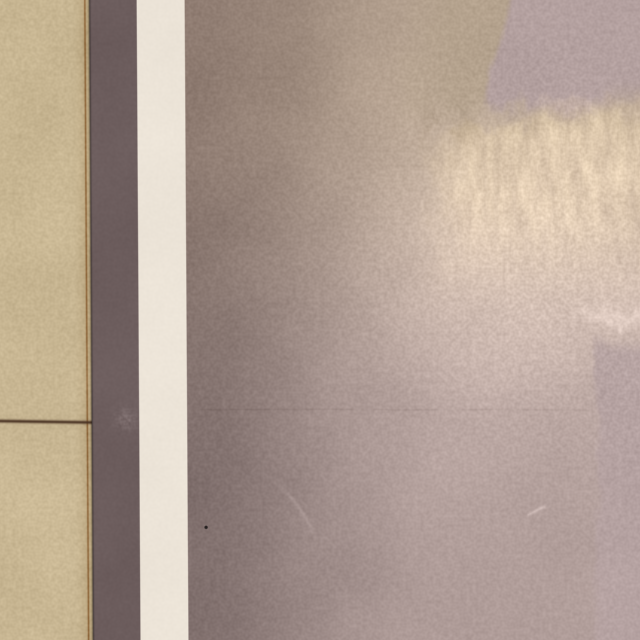
A three.js fragment shader for this texture:

```glsl
// Worn mauve plaster wall lit from the right, beside pale, dark and tan vertical strips.
varying vec2 vUv;

#define EDGE_SOFT 0.0014
#define STRIP_LEAN 0.006
#define TAN_END 0.1395
#define DARK_END 0.2135
#define PALE_END 0.2885
#define SEAM_Y 0.342
#define CREASE_Y 0.360
#define GLOW_CENTER vec2(0.88, 0.60)
#define GLOW_SIZE vec2(0.27, 0.24)
#define GRAIN 0.085

float hash(vec2 p) {
  vec3 q = fract(vec3(p.xyx) * 0.1031);
  q += dot(q, q.yzx + 33.33);
  return fract((q.x + q.y) * q.z);
}

vec2 gradientAt(vec2 cell) {
  float a = 6.2832 * hash(cell);
  return vec2(cos(a), sin(a));
}

// Gradient noise, roughly -0.7 to 0.7
float noise(vec2 p) {
  vec2 i = floor(p), f = fract(p);
  vec2 u = f * f * f * (f * (f * 6.0 - 15.0) + 10.0);
  vec2 e = vec2(1.0, 0.0);
  float low = mix(dot(gradientAt(i), f), dot(gradientAt(i + e.xy), f - e.xy), u.x);
  float high = mix(dot(gradientAt(i + e.yx), f - e.yx), dot(gradientAt(i + e.xx), f - e.xx), u.x);
  return mix(low, high, u.y);
}

float fbm(vec2 p) {
  float sum = 0.0, amp = 0.6;
  for (int k = 0; k < 5; k++) {
    sum += amp * noise(p);
    p = mat2(1.6, 1.2, -1.2, 1.6) * p + 7.3;
    amp *= 0.55;
  }
  return sum;
}

float after(float edge, float x) {
  return smoothstep(edge - EDGE_SOFT, edge + EDGE_SOFT, x);
}

float line(float d, float width) {
  return exp(-d * d / (width * width));
}

float segment(vec2 p, vec2 a, vec2 b) {
  vec2 ab = b - a;
  return length(p - a - ab * clamp(dot(p - a, ab) / dot(ab, ab), 0.0, 1.0));
}

vec3 plaster(vec2 p, float grain) {
  float cloud = fbm(p * 5.0 + 3.0);
  float ragged = fbm(p * vec2(24.0, 15.0));

  // Shade to the left, warm above and cool below
  vec3 shade = mix(vec3(0.50, 0.435, 0.425), vec3(0.55, 0.475, 0.435), smoothstep(0.2, 0.9, p.y));
  vec3 lit = mix(vec3(0.69, 0.615, 0.60), vec3(0.71, 0.635, 0.565), smoothstep(0.3, 0.9, p.y));
  vec3 col = mix(shade, lit, smoothstep(0.25, 0.70, p.x + 0.06 * cloud));

  // Broad glow
  vec2 g = (p - GLOW_CENTER) / GLOW_SIZE;
  float glow = exp(-dot(g, g) * 0.85);
  col += vec3(0.155, 0.15, 0.135) * glow * (1.0 + 0.3 * cloud);

  // Beige wash at the top and the lilac patch beside it
  float beige = smoothstep(0.60, 0.70, p.x + 0.1 * cloud) * smoothstep(0.78, 0.86, p.y + 0.04 * ragged);
  col = mix(col, vec3(0.705, 0.635, 0.55), 0.75 * beige);
  float slant = p.x - 0.752 - 0.27 * max(p.y - 0.83, 0.0);
  float lilac = smoothstep(-0.006, 0.008, slant + 0.012 * ragged)
    * smoothstep(0.80, 0.845, p.y + 0.05 * ragged);
  lilac *= 1.0 - 0.55 * smoothstep(0.93, 0.97, p.x) * (1.0 - smoothstep(0.83, 0.88, p.y));
  col = mix(col, vec3(0.705, 0.63, 0.625), lilac);

  // Ragged scraped plaster with vertical brushing
  float top = 0.80 + 0.045 * smoothstep(0.78, 0.87, p.x) + 0.05 * ragged;
  float scraped = smoothstep(0.64, 0.74, p.x + 0.05 * ragged)
    * (1.0 - smoothstep(top - 0.012, top + 0.012, p.y)) * smoothstep(0.50, 0.70, p.y);
  float brushed = fbm(p * vec2(48.0, 13.0) + 11.0);
  col += scraped * (vec3(0.055, 0.05, 0.02) + vec3(0.13, 0.13, 0.11) * brushed);
  col -= 0.07 * line(length((p - vec2(0.69, 0.805)) * vec2(0.7, 1.0)), 0.03) * smoothstep(-0.1, 0.3, ragged);

  // Cool patch low on the right under a bright broken rim
  float patchTop = 0.465 + 0.02 * ragged;
  float cool = smoothstep(0.925, 0.94, p.x + 0.02 * ragged) * (1.0 - smoothstep(patchTop - 0.02, patchTop + 0.01, p.y));
  col = mix(col, vec3(0.71, 0.635, 0.635), 0.8 * cool);
  float rim = line(p.y - 0.505 - 0.05 * ragged, 0.016) * smoothstep(0.88, 0.94, p.x);
  col += 0.07 * rim;

  // Crease, scratches and a dark speck
  float crease = line(p.y - CREASE_Y - 0.002 * cloud, 0.0018) * (1.0 - smoothstep(0.86, 0.95, p.x));
  col -= 0.035 * crease * smoothstep(-0.3, 0.3, noise(p * 22.0) + 0.15);
  float arc = line(length(p - vec2(0.30, 0.09)) - 0.204, 0.003) * line(p.y - 0.205, 0.035) * step(0.4, p.x);
  float nick = line(segment(p, vec2(0.826, 0.196), vec2(0.850, 0.208)) + 0.002 * ragged, 0.0028);
  col += 0.06 * arc + 0.10 * nick;
  col *= 1.0 - 0.75 * (1.0 - after(0.0025, length(p - vec2(0.322, 0.176))));

  col += 0.035 * cloud * vec3(1.0, 0.95, 0.9);
  return col + GRAIN * grain * (0.65 + 0.6 * glow);
}

void main() {
  vec2 p = vUv;
  float x = p.x - STRIP_LEAN * (1.0 - p.y);
  float grain = 0.6 * noise(p * 210.0) + 0.5 * noise(p * 110.0 + 5.0);
  float stain = fbm(p * 6.0 + 20.0);

  // Tan panel with a rusty edge and a horizontal seam
  vec3 tan_ = vec3(0.785, 0.715, 0.575) + 0.05 * stain + 0.06 * grain;
  tan_ -= vec3(0.05, 0.06, 0.07) * smoothstep(0.11, 0.14, x);
  tan_ -= vec3(0.17, 0.24, 0.26) * line(x - 0.1325, 0.0016);
  tan_ = mix(tan_, vec3(0.28, 0.19, 0.13), 0.9 * line(p.y - SEAM_Y + 0.015 * x, 0.0028));

  // Dark and pale strips
  vec3 dark = vec3(0.425, 0.365, 0.365) + 0.03 * stain + 0.02 * grain;
  dark += 0.05 * line(length(p - vec2(0.197, 0.345)), 0.016) * (1.0 + 2.0 * grain);
  vec3 pale = vec3(0.925, 0.893, 0.845) + 0.02 * stain + 0.015 * grain;

  vec3 col = mix(tan_, dark, after(TAN_END, x));
  col *= 1.0 - 0.35 * line(x - TAN_END, 0.002);
  col = mix(col, pale, after(DARK_END, x));
  col = mix(col, plaster(p, grain), after(PALE_END, x));
  gl_FragColor = vec4(col, 1.0);
}
```
